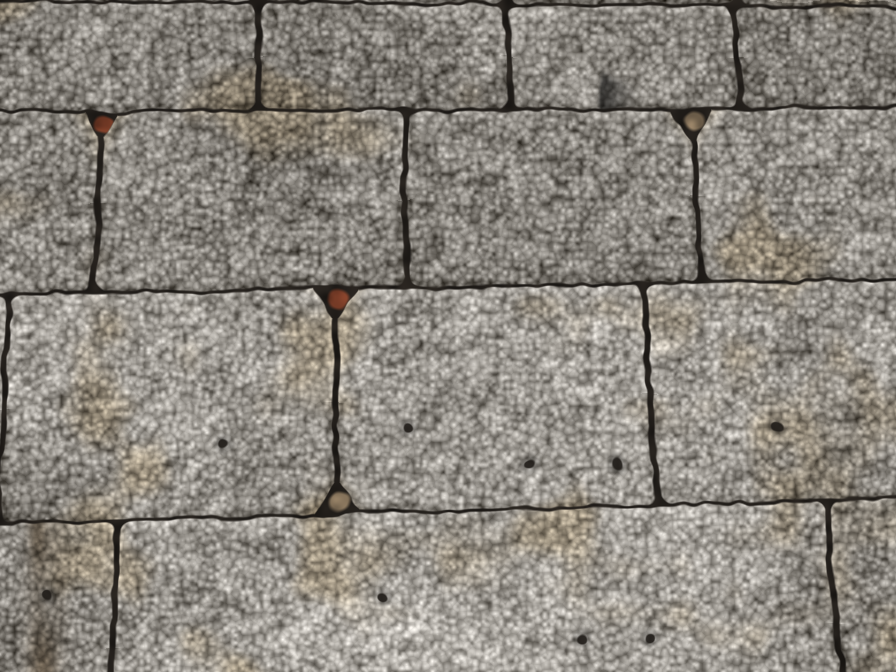
Give the GLSL for this texture, as a WebGL 1 fragment shader.

```glsl
precision highp float;
// A wall of rough granite blocks in four tilted courses, with dark open joints.
// Each block is a rounded-box distance; cellular and value noise make the grain.
// Chipped corners, drill holes, a dent and stains add the wear.
uniform vec2 u_resolution;

#define STONE_TONE 0.535
#define GRAIN_SCALE 88.0
#define GRAIN_DEPTH 0.34
#define JOINT_HALF vec2(0.0045, 0.0024)
#define CORNER_RADIUS 0.014
#define HOLE_RADIUS 0.0075
#define WARM_SHIFT vec3(0.016, 0.0, -0.026)
#define JOINT_COLOR vec3(0.13, 0.115, 0.10)
#define RUST_COLOR vec3(0.46, 0.23, 0.15)
#define TAN_COLOR vec3(0.50, 0.43, 0.34)
#define OCHRE_TINT vec3(1.0, 0.91, 0.74)

float hash(vec2 p) {
  return fract(sin(dot(p, vec2(127.1, 311.7))) * 4375.85);
}

float valueNoise(vec2 p) {
  vec2 i = floor(p), f = fract(p);
  f = f * f * (3.0 - 2.0 * f);
  return mix(mix(hash(i), hash(i + vec2(1, 0)), f.x),
             mix(hash(i + vec2(0, 1)), hash(i + vec2(1, 1)), f.x), f.y);
}

float layeredNoise(vec2 p) {
  return 0.55 * valueNoise(p) + 0.3 * valueNoise(p * 2.1 + 7.3) + 0.15 * valueNoise(p * 4.3 + 3.1);
}

// Distance to the nearest scattered crystal centre
float cellular(vec2 p) {
  vec2 cell = floor(p);
  float nearest = 2.0;
  for (int j = -1; j <= 1; j++)
    for (int i = -1; i <= 1; i++) {
      vec2 c = cell + vec2(i, j);
      nearest = min(nearest, length(c + vec2(hash(c), hash(c + 41.3)) - p));
    }
  return nearest;
}

// Height of bed joint k: courses get thinner and less tilted upward
float bedHeight(float k, float x) {
  float m = k - 1.0;
  return 0.22 + 0.3425 * m - m * (m - 1.0) * (0.036 + 0.0053 * (m - 2.0)) + x * (0.042 - 0.0125 * k);
}

// Upright joints of a course, measured at its middle
vec3 jointPositions(float course) {
  if (course < 0.5) return vec3(0.167, 1.247, 2.0);
  if (course < 1.5) return vec3(0.005, 0.500, 0.968);
  if (course < 2.5) return vec3(0.146, 0.604, 1.036);
  return vec3(0.385, 0.757, 1.097);
}

vec3 chipSizes(float course) {
  if (course < 0.5 || course > 2.5) return vec3(0.0);
  return course < 1.5 ? vec3(0.0, 0.034, 0.0) : vec3(0.029, 0.0, 0.034);
}

// Distance to the drill holes of the two lower courses
float holeDistance(vec2 p) {
  float d = 1.0;
  for (int n = 0; n < 5; n++) {
    float i = float(n);
    vec2 upper = vec2(0.365 + 0.2 * i + 0.05 * sin(1.7 * i - 0.7), 0.332 - 0.035 * cos(1.8 * (i - 2.5)));
    vec2 lower = vec2(0.069 + 0.6 * i - 0.1 * i * i, 0.113 - 0.063 * step(1.5, i));
    d = min(d, length(p - upper));
    if (n < 4) d = min(d, length(p - lower));
  }
  return d - HOLE_RADIUS;
}

void main() {
  vec2 p = gl_FragCoord.xy / u_resolution.y;
  float aa = 1.2 / u_resolution.y;
  vec2 q = p + 0.006 * (vec2(valueNoise(p * 17.0), valueNoise(p * 17.0 + 31.0)) - 0.5)
             + 0.005 * (vec2(valueNoise(p * 60.0), valueNoise(p * 60.0 + 13.0)) - 0.5);

  // Course, block and chipped corners
  float course = 0.0;
  for (int k = 1; k <= 4; k++) course += step(bedHeight(float(k), q.x), q.y);
  float low = bedHeight(course, q.x), high = bedHeight(course + 1.0, q.x);
  float middle = 0.5 * (low + high);
  float x = q.x - (q.y - middle) * (0.06 - 0.13 * q.x);
  float edge = course < 1.5 ? min(high - q.y, q.y - low) : high - q.y;
  vec3 joints = jointPositions(course), chips = chipSizes(course);
  float left = -0.4, right = 1.8, chip = 1.0, pebble = 1.0;
  for (int j = 0; j < 3; j++) {
    float side = x - joints[j];
    if (side > 0.0) left = max(left, joints[j]);
    else right = min(right, joints[j]);
    if (chips[j] > 0.0) {
      chip = min(chip, abs(side) + 0.65 * edge - chips[j]);
      pebble = min(pebble, length(vec2(side - 0.004, 1.2 * edge - 0.021)) - 0.018);
    }
  }
  vec2 local = vec2(x - 0.5 * (left + right), q.y - middle);
  vec2 corner = abs(local) - 0.5 * vec2(right - left, high - low) + JOINT_HALF + CORNER_RADIUS;
  float block = length(max(corner, 0.0)) + min(max(corner.x, corner.y), 0.0) - CORNER_RADIUS;
  block = max(block, -chip);

  // Granite grain, relief lit from the upper left, broad weathering
  float blotch = layeredNoise(p * 4.0 + course * 5.0);
  float relief = layeredNoise(p * 32.0) - layeredNoise(p * 32.0 + vec2(-0.25, 0.3));
  float tone = STONE_TONE + 0.22 * (blotch - 0.5) + 0.22 * relief;
  tone += GRAIN_DEPTH * (0.42 - cellular(p * GRAIN_SCALE)) + 0.27 * (valueNoise(p * 185.0) - 0.5);
  tone += 0.16 * (valueNoise(p * 48.0) - 0.5) + 0.05 * (hash(vec2(left * 9.0, course)) - 0.5);
  tone += 0.03 - 0.032 * max(course - 1.0, 0.0);
  tone += 0.10 * smoothstep(-0.014, 0.0, block) * (local.y > 0.0 ? 0.7 : -1.0);
  vec3 stone = tone + WARM_SHIFT;

  // Ochre near chips, a damp streak at the lower left, a dent in the top course
  float ochre = 0.9 * smoothstep(0.08, 0.0, chip + 0.09 * blotch) + 0.5 * smoothstep(0.58, 0.8, layeredNoise(p * 6.0 + 19.0));
  stone *= mix(vec3(1.0), OCHRE_TINT, min(ochre, 1.0));
  float streak = exp(-pow((p.x - 0.065) / 0.026, 2.0)) * step(course, 0.5) * valueNoise(p * vec2(40.0, 9.0));
  stone *= 1.0 - streak * vec3(0.38, 0.44, 0.52);
  vec2 dent = q - vec2(0.888, 0.85);
  float hollow = smoothstep(0.0, 0.008, dent.x) * smoothstep(0.075, 0.0, dent.x) * smoothstep(0.055, 0.035, dent.y + 0.4 * dent.x);
  stone *= 1.0 - 0.65 * hollow * step(2.5, course);

  // Joints, rubble in the chips and drill holes
  float grit = 0.7 + 0.6 * valueNoise(p * 70.0);
  bool rusty = course < 1.5 ? q.y > middle : x < 0.5;
  vec3 rubble = (rusty ? RUST_COLOR : TAN_COLOR) * grit;
  vec3 gap = mix(JOINT_COLOR * grit, rubble, smoothstep(aa, -0.006, pebble) * smoothstep(aa, -aa, chip));
  vec3 color = mix(gap, stone, smoothstep(aa, -aa, block));
  float hole = holeDistance(q);
  color *= 1.0 - 0.22 * smoothstep(0.012, 0.0, hole);
  color = mix(color, JOINT_COLOR, 0.92 * smoothstep(aa, -aa, hole));
  gl_FragColor = vec4(clamp(color, 0.0, 1.0), 1.0);
}
```
